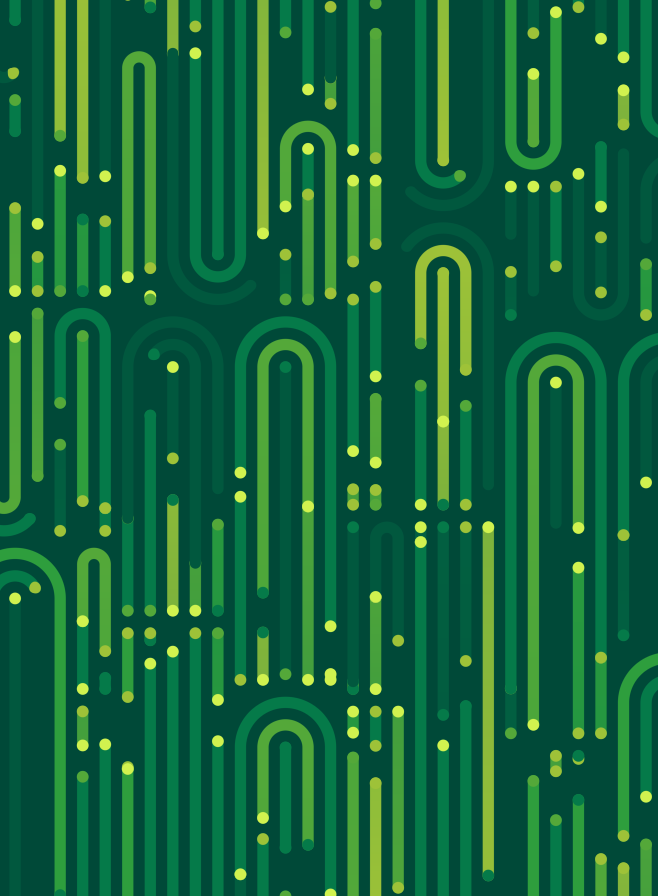
Reproduce this pattern procedurally as a WebGL 2 fragment shader.

```glsl
#version 300 es
precision highp float;
// Rounded green lines, hairpins and nested arches with bright dots at their ends.

uniform vec2 u_resolution;
out vec4 outColor;

const float COLUMNS = 29.2;      // line columns across the canvas
const float COLUMN_SHIFT = 0.17;
const float HALF_WIDTH = 0.25;   // half the stroke, in columns
const float MAX_SPAN = 6.0;      // widest arch, in columns
const float SPLIT_CHANCE = 0.36; // odds of dividing a small block again
const float HOOK_CHANCE = 0.16;  // odds of an arch stopping on its curve
const float TAIL_CHANCE = 0.72;  // odds of a second line below a leg
const float FADE = 0.22;         // colour drift along a stroke
const float QUARTER = 1.5707963;
const uint SEED = 77u;

const vec3 GROUND = vec3(0.000, 0.285, 0.220);
const vec3 SHADE  = vec3(0.005, 0.345, 0.245);
const vec3 TEAL   = vec3(0.020, 0.480, 0.285);
const vec3 GREEN  = vec3(0.180, 0.620, 0.240);
const vec3 LEAF   = vec3(0.330, 0.660, 0.225);
const vec3 LIME   = vec3(0.620, 0.760, 0.220);
const vec3 YELLOW = vec3(0.820, 0.950, 0.310);

uint scramble(uint v) {
  v = v * 747796405u + 2891336453u;
  v = ((v >> ((v >> 28u) + 4u)) ^ v) * 277803737u;
  return (v >> 22u) ^ v;
}

float rand(uint seed, uint n) {
  return float(scramble(seed ^ scramble(n)) >> 8u) / 16777216.0;
}

vec3 strokeColor(float r) {
  if (r < 0.24) return SHADE;
  if (r < 0.54) return TEAL;
  if (r < 0.68) return GREEN;
  return r < 0.89 ? LEAF : LIME;
}

vec3 dotColor(float r) {
  if (r < 0.14) return TEAL;
  if (r < 0.30) return LEAF;
  return r < 0.62 ? LIME : YELLOW;
}

float coverage(float dist) {
  float blur = 0.7 * COLUMNS / u_resolution.x;
  return 1.0 - smoothstep(-blur, blur, dist);
}

// q = (across, along); the stroke runs from start to end along its path
vec3 addStroke(vec3 base, vec2 q, float start, float end, vec3 tint) {
  float over = max(max(start - q.y, q.y - end), 0.0);
  return mix(base, tint, coverage(length(vec2(q.x, over)) - HALF_WIDTH));
}

vec3 addDot(vec3 base, vec2 q, float at, vec3 tint) {
  return mix(base, tint, coverage(length(vec2(q.x, q.y - at)) - HALF_WIDTH - 0.01));
}

// Divide the canvas into random blocks, each a whole number of columns wide
void findBlock(vec2 p, inout vec2 corner, inout vec2 size, inout uint seed) {
  for (int i = 0; i < 16; i++) {
    bool tall = size.y > 2.5 * size.x + mix(5.0, 13.0, rand(seed, 1u));
    bool wide = size.x > MAX_SPAN || (size.x > 1.0 && rand(seed, 2u) < SPLIT_CHANCE);
    if (!tall && !wide) break;
    float r = rand(seed, 3u);
    int axis = tall ? 1 : 0;
    float cut = tall ? size.y * mix(0.32, 0.68, r)
                     : clamp(floor(size.x * mix(0.25, 0.75, r) + 0.5), 1.0, size.x - 1.0);
    bool beyond = p[axis] - corner[axis] > cut;
    if (beyond) corner[axis] += cut;
    size[axis] = beyond ? size[axis] - cut : cut;
    seed = scramble(seed + (beyond ? 1u : 2u));
  }
}

void main() {
  vec2 p = gl_FragCoord.xy * COLUMNS / u_resolution.x - vec2(COLUMN_SHIFT, 0.0);
  vec2 corner = vec2(-2.0, -3.0);
  vec2 size = vec2(34.0, COLUMNS * u_resolution.y / u_resolution.x + 7.0);
  uint seed = SEED;
  findBlock(p, corner, size, seed);

  // Concentric arches, opening downwards or upwards
  vec2 local = p - corner;
  float dx = local.x - 0.5 * size.x;
  float fromTop = rand(seed, 4u) < 0.4 ? local.y : size.y - local.y;
  float depth = fromTop - 0.5 * size.x;
  float reach = length(vec2(dx, min(depth, 0.0)));
  float ring = max(floor(0.5 * size.x - reach), 0.0);
  float radius = 0.5 * (size.x - 1.0) - ring;
  bool arch = radius > 0.25;

  // Unroll the arch: distance across the stroke and along it from the crown
  float bend = radius * QUARTER;
  float along = depth < 0.0 ? radius * atan(abs(dx), -depth) : bend + depth;
  vec2 q = arch ? vec2(reach - radius, along) : vec2(dx, depth);
  float legLength = size.y - 0.5 * size.x - 0.5;
  float bottom = bend + legLength;

  uint ringSeed = scramble(seed + 11u * uint(ring + 1.0));
  uint legSeed = scramble(ringSeed + (arch && dx > 0.0 ? 1u : 2u));
  bool hook = arch && rand(legSeed, 1u) < HOOK_CHANCE;
  float end = hook ? bend * mix(0.4, 0.7, rand(legSeed, 2u))
                   : bend + legLength * mix(0.3, 1.0, rand(legSeed, 2u));
  float drift = FADE * clamp(q.y / bottom, 0.0, 1.0);
  vec3 color = GROUND;

  // Second line in the same column, sometimes touching the first
  float gap = rand(legSeed, 3u) < 0.25 ? 0.0 : mix(0.9, 2.2, rand(legSeed, 4u));
  float tail = max(end, bend) + gap;
  if (tail < bottom && rand(legSeed, 5u) < TAIL_CHANCE) {
    vec3 tint = strokeColor(rand(legSeed, 6u));
    color = addStroke(color, q, tail, bottom, mix(tint, TEAL, drift));
    color = addDot(color, q, tail, dotColor(rand(legSeed, 7u)));
    color = addDot(color, q, bottom, dotColor(rand(legSeed, 8u)));
  }

  // Main line or arch with its end dots
  float shade = rand(ringSeed, 9u);
  vec3 tint = strokeColor(shade);
  color = addStroke(color, q, arch ? -99.0 : 0.0, end, mix(tint, GREEN, shade < 0.54 ? 0.0 : drift));
  bool plainEnd = shade < 0.24 && rand(legSeed, 10u) < 0.5;
  if (!plainEnd) color = addDot(color, q, end, dotColor(rand(legSeed, 11u)));
  if (!arch) color = addDot(color, q, 0.0, dotColor(rand(legSeed, 12u)));
  outColor = vec4(color, 1.0);
}
```
